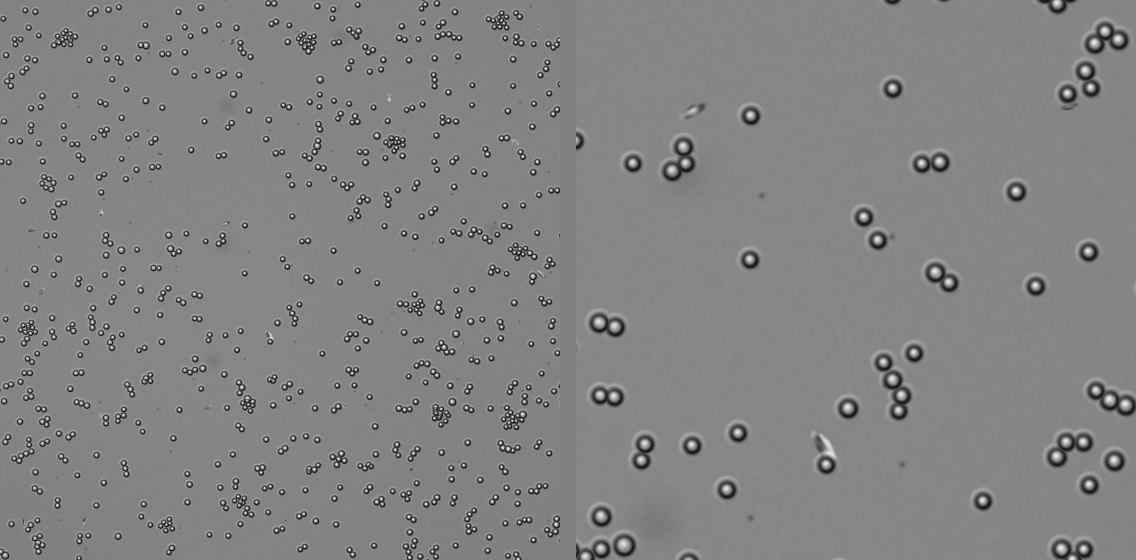
Left: the whole. Right: its middle third, enlarged.
A WebGL 1 fragment shader for this texture:

```glsl
precision highp float;

uniform vec2 u_resolution;

const float FIELD_GRAY = 0.522;
const float RIM_GRAY = 0.11;
const float GLINT_GRAY = 0.93;
const float GRAIN_GRID = 34.0;
const float CLUMP_GRID = 6.0;
const float DEBRIS_GRID = 9.0;
const float SPECK_GRID = 24.0;
const vec2 LIGHT_DIR = vec2(-0.5, 0.866);

float hash(vec2 p, float seed) {
  vec3 q = fract(vec3(p.xyx + seed * 7.31) * vec3(0.1031, 0.1030, 0.0973));
  q += dot(q, q.yzx + 33.33);
  return fract((q.x + q.y) * q.z);
}

vec2 hash2(vec2 p, float seed) {
  return vec2(hash(p, seed), hash(p, seed + 3.7));
}

float noise(vec2 p) {
  vec2 i = floor(p), f = fract(p);
  f = f * f * (3.0 - 2.0 * f);
  float low = mix(hash(i, 0.0), hash(i + vec2(1.0, 0.0), 0.0), f.x);
  float high = mix(hash(i + vec2(0.0, 1.0), 0.0), hash(i + 1.0, 0.0), f.x);
  return mix(low, high, f.y);
}

vec2 direction(float angle) {
  return vec2(cos(angle), sin(angle));
}

float bell(float x, float width) {
  return exp(-x * x / (width * width));
}

// One round cell: x = dark rim, y = bright core, z = pale halo
vec3 grain(vec2 p, float radius, float focus) {
  float d = length(p);
  float lit = dot(p, LIGHT_DIR) / max(d, 0.0001);
  float rim = bell(d - radius, mix(0.0013, 0.0016, focus)) * (0.88 - 0.2 * lit);
  float core = bell(length(p - LIGHT_DIR * radius * 0.25), radius * 0.5);
  float halo = bell(d - radius - 0.0032, 0.0012) * (0.5 + 0.5 * lit);
  return vec3(rim, core * mix(0.8, 1.0, focus), halo);
}

// Single cells, pairs and short chains on a jittered grid
vec3 scatteredGrains(vec2 p, float focus) {
  vec3 found = vec3(0.0);
  vec2 home = floor(p * GRAIN_GRID);
  for (int y = -1; y <= 1; y++) {
    for (int x = -1; x <= 1; x++) {
      vec2 id = home + vec2(float(x), float(y));
      float density = mix(0.24, 0.68, noise(id * 0.19 + 5.0));
      if (hash(id, 1.0) > density) continue;
      vec2 center = (id + 0.1 + 0.8 * hash2(id, 2.0)) / GRAIN_GRID;
      float members = hash(id, 4.0);
      float angle = 6.2832 * hash(id, 5.0);
      for (int k = 0; k < 3; k++) {
        float n = float(k);
        if (k > 0 && members < 0.38 + 0.24 * n) break;
        float radius = mix(0.0038, 0.0047, hash(id, 6.0 + n));
        radius *= 1.0 + 0.25 * step(0.95, hash(id, 11.0 + n));
        found = max(found, grain(p - center, radius, focus));
        center += direction(angle) * mix(0.0092, 0.0108, hash(id, 15.0 + n));
        angle += mix(-2.1, 2.1, hash(id, 19.0));
      }
    }
  }
  return found;
}

// Tight rosettes of touching cells
vec3 clumpedGrains(vec2 p, float focus) {
  vec3 found = vec3(0.0);
  vec2 id = floor(p * CLUMP_GRID);
  if (hash(id, 31.0) > 0.42) return found;
  vec2 center = (id + 0.2 + 0.6 * hash2(id, 32.0)) / CLUMP_GRID;
  float count = mix(4.0, 12.0, hash(id, 34.0));
  for (int k = 0; k < 12; k++) {
    float n = float(k);
    if (n > count) break;
    vec2 offset = direction(n * 2.4 + 6.0 * hash(id, 35.0)) * 0.005 * sqrt(n);
    offset += (hash2(id, 40.0 + n) - 0.5) * 0.004;
    found = max(found, grain(p - center - offset, 0.0037, focus));
  }
  return found;
}

// Faint wrinkled flakes, signed brightness change
float debris(vec2 p) {
  vec2 id = floor(p * DEBRIS_GRID);
  vec2 q = p - (id + 0.25 + 0.5 * hash2(id, 61.0)) / DEBRIS_GRID;
  vec2 axis = direction(6.2832 * hash(id, 63.0));
  q = vec2(dot(q, axis), dot(q, vec2(-axis.y, axis.x)));
  float size = mix(0.006, 0.013, hash(id, 64.0));
  float body = 1.0 - smoothstep(0.6, 1.0, length(q / vec2(size, size * 0.42)));
  float wrinkles = noise(q * vec2(190.0, 420.0) + id * 9.0) - 0.48;
  return step(hash(id, 65.0), 0.2) * body * wrinkles * 0.65;
}

// Tiny dust points and wide out-of-focus smudges
float dust(vec2 p) {
  vec2 id = floor(p * SPECK_GRID);
  vec2 center = (id + 0.2 + 0.6 * hash2(id, 71.0)) / SPECK_GRID;
  float speck = step(hash(id, 73.0), 0.12) * bell(length(p - center), 0.0017);
  vec2 patchId = floor(p * 4.0);
  vec2 patchCenter = (patchId + 0.2 + 0.6 * hash2(patchId, 75.0)) / 4.0;
  float smudge = step(hash(patchId, 77.0), 0.3) * bell(length(p - patchCenter), 0.013);
  return -0.17 * speck - 0.05 * smudge;
}

void main() {
  vec2 p = gl_FragCoord.xy / min(u_resolution.x, u_resolution.y);
  float focus = smoothstep(0.0, 0.8, p.x);

  // Background with soft shading and sensor noise
  float gray = FIELD_GRAY + 0.015 * (noise(p * 2.5) - 0.5);
  gray -= 0.03 * dot(p - 0.5, p - 0.5);
  gray += 0.016 * (noise(p * 430.0) - 0.5) + debris(p) + dust(p);

  // Cells over the background
  vec3 cells = max(scatteredGrains(p, focus), clumpedGrains(p, focus));
  gray += 0.12 * cells.z;
  gray = mix(gray, RIM_GRAY, clamp(cells.x, 0.0, 1.0));
  gray = mix(gray, GLINT_GRAY, cells.y * (1.0 - 0.6 * min(cells.x, 1.0)));
  gl_FragColor = vec4(vec3(clamp(gray, 0.0, 1.0)), 1.0);
}
```
